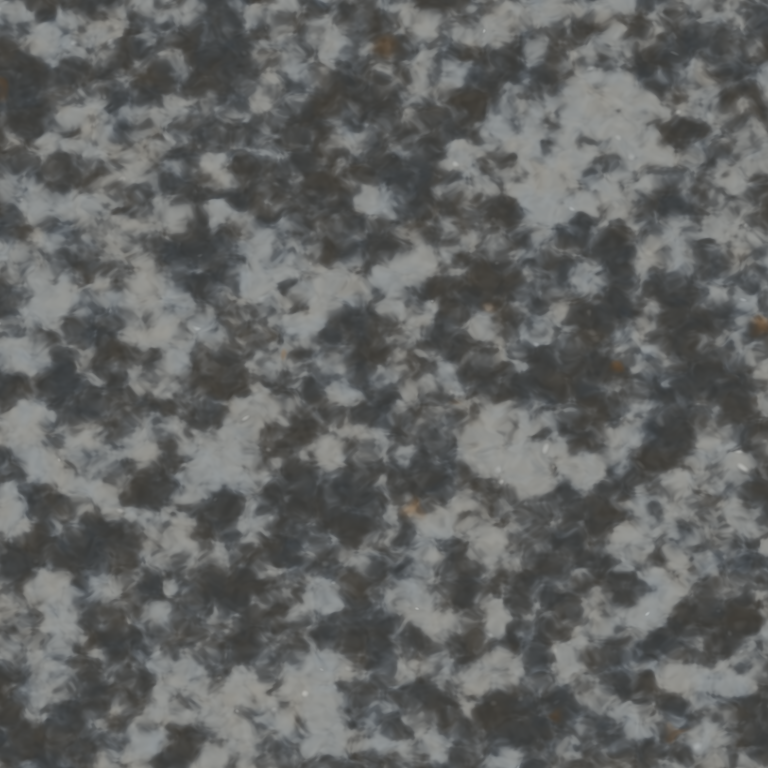
A Shadertoy shader for this texture:

```glsl
#define GRAIN_SCALE 21.0
#define GRAIN_STRETCH 1.15
#define WARP_AMOUNT 0.010
#define CONTRAST 1.75
#define TINT_STRENGTH 0.020
#define SPECK_STRENGTH 0.13
#define RUST_STRENGTH 0.65
#define DARK_MINERAL vec3(0.243, 0.245, 0.238)
#define MID_MINERAL vec3(0.366, 0.374, 0.376)
#define LIGHT_MINERAL vec3(0.580, 0.588, 0.580)
#define RUST vec3(0.50, 0.36, 0.22)

float hash(vec2 p) {
    vec3 q = fract(p.xyx * 0.1031);
    q += dot(q, q.yzx + 33.33);
    return fract((q.x + q.y) * q.z);
}

// Smooth value noise centred on zero
float noise(vec2 p) {
    vec2 cell = floor(p), f = fract(p);
    f = f * f * f * (f * (f * 6.0 - 15.0) + 10.0);
    float low = mix(hash(cell), hash(cell + vec2(1, 0)), f.x);
    float high = mix(hash(cell + vec2(0, 1)), hash(cell + vec2(1, 1)), f.x);
    return mix(low, high, f.y) - 0.5;
}

vec2 turn(vec2 p, float angle) {
    float c = cos(angle), s = sin(angle);
    return vec2(c * p.x - s * p.y, s * p.x + c * p.y);
}

// Octaves of grain, scaled to roughly unit deviation
float grain(vec2 p) {
    vec2 q = p * GRAIN_SCALE;
    float sum = 0.40 * noise(turn(q, 0.4) * 0.4 + 71.0);
    float amplitude = 1.0;
    for (int i = 0; i < 4; i++) {
        float fi = float(i);
        sum += amplitude * noise(turn(q, 0.7 + 1.1 * fi) + 37.0 * fi + 150.0);
        q *= 2.03;
        amplitude *= 0.68 - 0.09 * fi;
    }
    return sum / 0.28;
}

// Soft round spots scattered over a jittered grid
float spots(vec2 p, float density, float chance, float radius, float seed) {
    vec2 q = p * density, base = floor(q);
    float cover = 0.0;
    for (int y = -1; y <= 1; y++)
    for (int x = -1; x <= 1; x++) {
        vec2 cell = base + vec2(x, y);
        vec2 key = cell + seed;
        vec2 centre = cell + vec2(hash(key + 11.3), hash(key + 47.7));
        float size = radius * density * mix(0.5, 1.2, hash(key + 83.1));
        float present = step(hash(key), chance);
        float strength = mix(0.4, 1.0, hash(key + 129.5));
        float spot = 1.0 - smoothstep(0.1 * size, size, length(q - centre));
        cover = max(cover, present * strength * spot);
    }
    return cover;
}

void mainImage(out vec4 fragColor, in vec2 fragCoord) {
    vec2 uv = fragCoord / min(iResolution.x, iResolution.y);
    vec2 p = uv * vec2(1.0, GRAIN_STRETCH) + 3.0;

    // Ragged grain outlines
    vec2 warp = vec2(noise(p * 45.0 + 19.0), noise(p * 45.0 + 203.0));
    p += WARP_AMOUNT * warp;

    // Dark, middle and light minerals
    float level = 1.0 / (1.0 + exp(-CONTRAST * grain(p)));
    vec3 color = mix(DARK_MINERAL, MID_MINERAL, min(level * 2.0, 1.0));
    color = mix(color, LIGHT_MINERAL, max(level * 2.0 - 1.0, 0.0));

    // Cool and warm patches, with faint fine mottling
    float tint = noise(p * 26.0 + 311.0) + 0.6 * noise(p * 60.0 + 97.0);
    color += TINT_STRENGTH * tint * vec3(-1.0, 0.0, 1.2);
    color += 0.035 * noise(turn(p, 0.5) * 120.0 + 57.0);

    // Bright crystal glints
    float glint = spots(p, 34.0, 0.13, 0.007, 5.0);
    color += SPECK_STRENGTH * glint * mix(0.5, 1.0, level);

    // Rare rust stains
    vec2 ragged = p + 0.012 * warp;
    float stain = spots(ragged, 5.0, 0.13, 0.024, 60.0);
    stain = max(stain, 0.6 * spots(ragged, 9.0, 0.08, 0.014, 140.0));
    color = mix(color, RUST * mix(0.75, 1.15, level), RUST_STRENGTH * stain);

    fragColor = vec4(color, 1.0);
}
```
